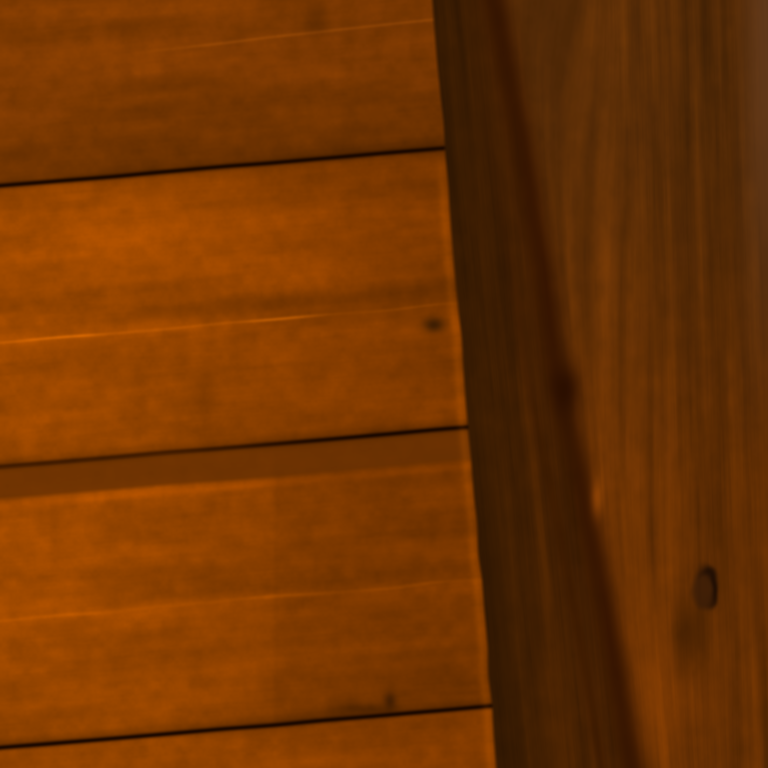
Give the GLSL for this texture, as a WebGL 2 fragment shader.

```glsl
#version 300 es
precision highp float;
// Warm amber wall planks, slightly tilted, meeting a dark knotted timber post.
uniform vec2 u_resolution;
out vec4 fragColor;

float hash(vec2 p) {
  p = fract(p * vec2(0.1031, 0.1173));
  p += dot(p, p.yx + 33.33);
  return fract((p.x + p.y) * p.x * 19.7);
}

float noise(vec2 p) {
  vec2 i = floor(p), f = fract(p);
  f = f * f * (3.0 - 2.0 * f);
  return mix(mix(hash(i), hash(i + vec2(1, 0)), f.x),
             mix(hash(i + vec2(0, 1)), hash(i + vec2(1, 1)), f.x), f.y);
}

float fbm(vec2 p) {
  float sum = 0.0, amp = 0.5;
  for (int i = 0; i < 4; i++) {
    sum += amp * noise(p);
    p = p * 2.03 + 17.1;
    amp *= 0.5;
  }
  return sum / 0.9375;
}

// Soft bump of width w around zero
float bump(float d, float w) { return exp(-d * d / (w * w)); }

// Soft elliptical spot
float spot(vec2 p, vec2 center, vec2 radius) {
  vec2 d = (p - center) / radius;
  return exp(-dot(d, d));
}

vec3 planks(vec2 p, float toPost) {
  float h = p.y - 0.085 * p.x;            // height measured across the tilted boards
  float wobble = 0.003 * (noise(vec2(p.x * 14.0, h * 5.0)) - 0.5);
  float row = (h - 0.026 + 0.4 * wobble) / 0.366;
  float seamDist = (row - round(row)) * 0.366;

  // Base tone: brightest at the left middle, browner at the top and the right
  vec3 col = mix(vec3(0.60, 0.275, 0.0), vec3(0.49, 0.22, 0.0), smoothstep(0.1, 0.6, p.x));
  col = mix(col, vec3(0.47, 0.215, 0.008), 0.75 * smoothstep(0.75, 0.78, h));
  col *= 1.0 - 0.15 * bump(h - 0.79, 0.05);
  col *= 1.0 + 0.08 * spot(p, vec2(0.1, 0.68), vec2(0.3, 0.08));
  col *= 1.0 - 0.06 * smoothstep(0.352, 0.362, p.x) * step(row, 1.0) * step(0.0, row);

  // Long grain and fine mottling
  col *= 0.86 + 0.28 * fbm(vec2(p.x * 5.0, h * 38.0));
  col *= 0.91 + 0.18 * fbm(p * 55.0);

  // Shaded strip under the middle seam, with a lit lower lip
  float strip = smoothstep(0.345, 0.353, h + wobble) * (1.0 - smoothstep(0.389, 0.393, h));
  col = mix(col, vec3(0.40, 0.185, 0.008), 0.75 * strip);
  col += vec3(0.07, 0.03, 0.0) * bump(h - 0.341, 0.006);

  // Dark band and pale scratches along the boards
  col *= 1.0 - 0.19 * bump(h - 0.575, 0.014) * smoothstep(0.05, 0.35, p.x);
  float broken = smoothstep(0.3, 0.7, noise(vec2(p.x * 11.0, 3.0)));
  col += vec3(0.20, 0.11, 0.01) * bump(h - 0.554 - wobble, 0.0025) * (0.3 + 0.7 * broken) * (1.0 - 0.6 * smoothstep(0.38, 0.45, p.x));
  col += vec3(0.09, 0.045, 0.0) * bump(h - 0.192 - wobble, 0.003) * (0.4 + 0.6 * broken);
  col += vec3(0.07, 0.04, 0.01) * bump(h - 0.911 - 0.028 * p.x - wobble, 0.0025) * smoothstep(0.15, 0.3, p.x);

  // Knots and stains
  col = mix(col, vec3(0.20, 0.10, 0.01), 0.85 * spot(p, vec2(0.565, 0.577), vec2(0.014, 0.010)));
  col = mix(col, vec3(0.20, 0.09, 0.01), 0.7 * spot(p, vec2(0.508, 0.088), vec2(0.008, 0.011)));
  col *= 1.0 - 0.25 * spot(p, vec2(0.47, 0.078), vec2(0.035, 0.008));
  col *= 1.0 - 0.18 * spot(p, vec2(0.41, 0.975), vec2(0.018, 0.025));
  col *= 1.0 - 0.12 * spot(p, vec2(0.265, 0.485), vec2(0.015, 0.03));

  // Seams, weaker at the left of the middle one
  float strength = mix(0.95, 0.6, bump(h - 0.393, 0.03) * (1.0 - smoothstep(0.2, 0.5, p.x)));
  col *= 1.0 - 0.18 * bump(seamDist - 0.004, 0.009);
  col = mix(col, vec3(0.09, 0.025, 0.0), strength * bump(seamDist, 0.0034));

  // Lit board ends
  return col + vec3(0.08, 0.04, 0.0) * bump(toPost + 0.007, 0.006) * (1.0 - smoothstep(0.75, 0.82, p.y));
}

vec3 post(vec2 p, float q) {
  float wave = 0.014 * (noise(vec2(p.y * 6.0, 2.0)) - 0.5);
  float s = p.x - (0.83 - 0.19 * p.y) - wave;   // distance from the dark heart streak
  float slant = mix(0.10, 0.03, smoothstep(0.0, 0.15, s));
  float g = p.x + slant * p.y;
  float grain = fbm(vec2(g * 75.0, p.y * 3.0));

  // Shadowed left flank and warmer right face
  vec3 flank = mix(vec3(0.21, 0.10, 0.008), vec3(0.29, 0.135, 0.008), smoothstep(0.0, 0.11, q));
  vec3 face = mix(vec3(0.43, 0.20, 0.012), vec3(0.36, 0.18, 0.025), smoothstep(0.25, 0.9, p.y));
  face *= 1.0 - 0.14 * smoothstep(0.82, 0.95, p.x);
  face += vec3(0.07, 0.03, 0.0) * spot(p, vec2(0.87, 0.10), vec2(0.06, 0.09));
  vec3 col = mix(flank, face, smoothstep(-0.012, 0.035, s));
  col *= 0.74 + 0.5 * grain;
  col *= 0.93 + 0.14 * fbm(p * vec2(60.0, 40.0));

  // Heart streak with a thinner companion and a swelling
  col = mix(col, vec3(0.17, 0.055, 0.0), 0.75 * bump(s, 0.017) * (0.55 + 0.6 * grain));
  col = mix(col, vec3(0.19, 0.07, 0.0), 0.45 * bump(s + 0.04, 0.008) * (1.0 - p.y));
  col = mix(col, vec3(0.14, 0.04, 0.0), 0.7 * spot(p, vec2(0.737, 0.495), vec2(0.018, 0.03)));
  col += vec3(0.20, 0.10, 0.01) * spot(p, vec2(0.777, 0.35), vec2(0.008, 0.025));

  // Knot: dark core, crescent rim and a stain trailing below
  vec2 k = (p - vec2(0.918, 0.234)) / vec2(0.017, 0.029);
  float r = length(k) + 0.35 * (noise(p * 70.0) - 0.5);
  col *= 1.0 - 0.3 * spot(p, vec2(0.895, 0.175), vec2(0.022, 0.05));
  col = mix(col, vec3(0.20, 0.10, 0.03), 0.65 * (1.0 - smoothstep(0.6, 1.3, r)));
  col = mix(col, vec3(0.09, 0.035, 0.01), 0.75 * bump(r - 0.8, 0.25) * smoothstep(-0.6, 0.8, k.x + 0.5 * k.y));

  // Pale sheen on the upper right edge
  float sheen = smoothstep(0.95, 1.0, p.x) * smoothstep(0.35, 0.95, p.y);
  return mix(col, vec3(0.44, 0.27, 0.15), 0.6 * sheen);
}

void main() {
  vec2 p = gl_FragCoord.xy / u_resolution;
  float q = p.x - (0.647 - 0.0845 * p.y) + 0.003 * (noise(vec2(p.y * 25.0, 7.0)) - 0.5);
  vec3 col = mix(planks(p, q), post(p, q), smoothstep(-0.003, 0.004, q));
  fragColor = vec4(clamp(col, 0.0, 1.0), 1.0);
}
```
